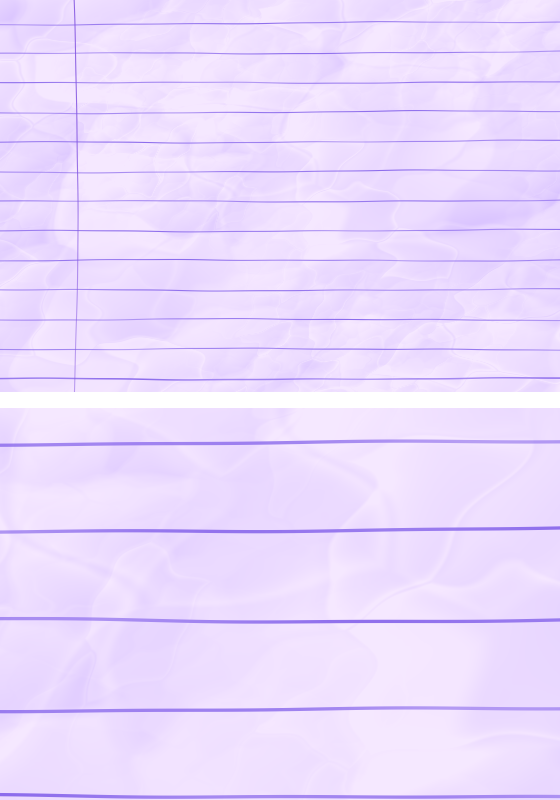
Top, the full canvas; bottom, a detail of the centre.
This texture is drawn by a WebGL 1 fragment shader. Its source:

```glsl
precision highp float;

uniform vec2 u_resolution;

const vec3 PALE = vec3(0.962, 0.908, 1.0);
const vec3 SHADOW = vec3(0.71, 0.58, 1.0);
const vec3 RULE_INK = vec3(0.53, 0.40, 0.92);
const vec3 MARGIN_INK = vec3(0.52, 0.34, 0.88);

const float ROWS = 13.0;
const float FIRST_ROW = 0.0335;
const float ROW_STEP = 0.0756;

vec2 hash2(vec2 c) {
  return fract(sin(vec2(dot(c, vec2(127.1, 311.7)), dot(c, vec2(269.5, 183.3)))) * 43758.5);
}

vec2 rotate(vec2 p, float angle) {
  float c = cos(angle), s = sin(angle);
  return vec2(c * p.x + s * p.y, c * p.y - s * p.x);
}

// Layered sines that bend straight cell borders.
vec2 bend(vec2 p) {
  vec2 b = 0.20 * sin(p.yx * vec2(2.3, 1.9) + vec2(0.4, 2.1));
  b += 0.10 * sin(p.yx * vec2(5.1, 4.3) + p * 1.7 + vec2(1.3, 0.2));
  return b + 0.04 * sin(p.yx * vec2(11.0, 13.0) + p * 3.1);
}

// Slow variation in roughly -1..1.
float drift(vec2 p) {
  return 0.5 * sin(p.x * 2.1 + 1.6 * sin(p.y * 1.7 + 0.5)) + 0.5 * sin(p.y * 2.6 - p.x * 1.1 + 1.2);
}

// Tilted cellular facets: x is the slope shade, y a one-sided crease light.
vec2 facets(vec2 p, float scale, float angle) {
  vec2 q = rotate(p, angle) * scale * vec2(0.62, 1.0) + scale;
  q += bend(q);
  vec2 base = floor(q), nearestId = base, nearestOffset = vec2(0.0);
  float first = 8.0, second = 8.0;
  for (int j = -1; j <= 1; j++) {
    for (int i = -1; i <= 1; i++) {
      vec2 id = base + vec2(float(i), float(j));
      vec2 offset = q - id - hash2(id);
      float d = length(offset);
      if (d < first) {
        second = first;
        first = d;
        nearestId = id;
        nearestOffset = offset;
      } else {
        second = min(second, d);
      }
    }
  }
  float gap = second - first;
  vec2 random = hash2(nearestId + 17.0);
  vec2 tilt = normalize(random - 0.5 + vec2(0.12, -0.3));
  float shade = dot(nearestOffset, tilt) * smoothstep(0.0, 0.13, gap);
  float crease = smoothstep(0.0, 0.05, gap) * exp(-gap * 13.0) * smoothstep(0.45, 0.9, random.x);
  return vec2(shade, crease);
}

// Amount of shadow on the crumpled sheet.
float crumple(vec2 p) {
  vec2 broad = facets(p, 3.6, 0.55);
  vec2 folds = facets(p + 3.7, 7.5, 0.35);
  vec2 wrinkles = facets(p + 8.2, 15.0, 0.75);
  vec2 fine = facets(p + 5.1, 29.0, 0.2);
  float rough = smoothstep(-0.7, 0.8, drift(p * 3.0 + 2.0));
  float tone = 0.13 + 0.035 * drift(p * 2.2);
  tone += 0.17 * broad.x + 0.13 * folds.x;
  tone += rough * (0.11 * wrinkles.x + 0.06 * fine.x);
  tone -= 0.16 * broad.y + 0.22 * folds.y + rough * 0.18 * wrinkles.y;
  // Darker upper left corner and right middle.
  tone += 0.11 * exp(-5.0 * length(p - vec2(0.08, 0.98)));
  tone += 0.06 * exp(-5.0 * length(p - vec2(1.2, 0.5)));
  return max(tone, 0.0) + 1.2 * pow(max(tone - 0.2, 0.0), 1.5);
}

float wobble(float x, float seed) {
  return 0.0018 * sin(x * 4.2 + seed) + 0.0009 * sin(x * 11.0 + seed * 2.7)
       + 0.0004 * sin(x * 27.0 + seed * 5.3);
}

float stroke(float dist, float halfWidth, float pixel) {
  return clamp((halfWidth - abs(dist)) / pixel + 0.5, 0.0, 1.0);
}

float ruledLines(vec2 p, float pixel) {
  float row = clamp(floor((p.y - FIRST_ROW) / ROW_STEP + 0.5), 0.0, ROWS - 1.0);
  float seed = hash2(vec2(row, 4.0)).x * 6.283;
  float slant = 0.004 * (p.x - 0.7) * row / ROWS;
  float y = FIRST_ROW + row * ROW_STEP + wobble(p.x, seed) + slant;
  float wear = 0.76 + 0.13 * sin(p.x * 5.0 + seed * 3.0) + 0.07 * sin(p.x * 17.0 + seed);
  float weight = 0.0014 + 0.0005 * (1.0 - step(0.5, row));
  return stroke(p.y - y, weight, pixel) * wear;
}

float marginLine(vec2 p, float pixel) {
  float x = 0.189 + 0.010 * sin(p.y * 3.1) + 0.6 * wobble(p.y, 1.4);
  return stroke(p.x - x, 0.0014, pixel) * mix(0.52, 0.88, smoothstep(0.1, 0.75, p.y));
}

void main() {
  float pixel = 1.0 / u_resolution.y;
  vec2 p = gl_FragCoord.xy * pixel;
  vec3 color = mix(PALE, SHADOW, min(crumple(p), 1.0));
  color = mix(color, RULE_INK, ruledLines(p, pixel));
  color = mix(color, MARGIN_INK, marginLine(p, pixel));
  gl_FragColor = vec4(color, 1.0);
}
```
